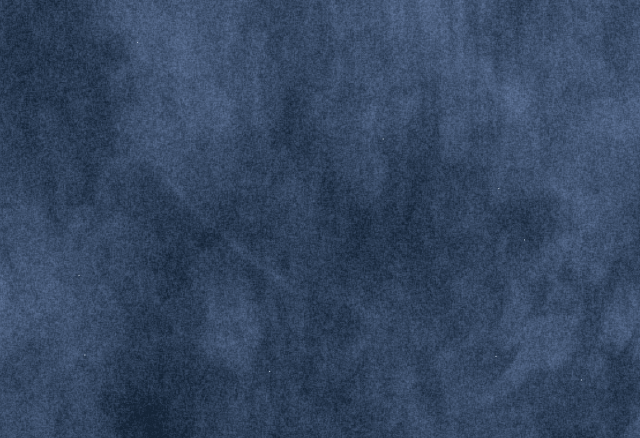
Write a Shadertoy shader that draws this texture.

```glsl
#define SHADOW_BLUE vec3(0.125, 0.190, 0.275)
#define SHEEN_BLUE  vec3(0.335, 0.415, 0.550)
#define BASE_TONE   0.405
#define MOTTLE      0.75
#define SCUFFS      0.42
#define EDGE_WARP   0.16
#define STROKES     0.30
#define STREAKS     0.36
#define GRAIN       0.74
#define THREADS     345.0
#define SPECK_SIZE  0.0028

float hash(vec2 cell) {
    vec3 q = fract(vec3(cell.xyx) * 0.1031);
    q += dot(q, q.yzx + 33.33);
    return fract((q.x + q.y) * q.z);
}

float noise(vec2 p) {
    vec2 cell = floor(p), f = fract(p);
    f = f * f * (3.0 - 2.0 * f);
    float low = mix(hash(cell), hash(cell + vec2(1, 0)), f.x);
    float high = mix(hash(cell + vec2(0, 1)), hash(cell + vec2(1, 1)), f.x);
    return mix(low, high, f.y);
}

float fbm(vec2 p) {
    float sum = 0.0, gain = 0.5;
    for (int i = 0; i < 6; i++) {
        sum += gain * noise(p);
        p = mat2(0.95, 0.31, -0.31, 0.95) * p * 2.03 + 17.3;
        gain *= 0.55;
    }
    return sum - 0.54;
}

float patchAt(vec2 p, vec2 center, vec2 radius) {
    vec2 d = (p - center) / radius;
    return exp(-dot(d, d));
}

// Broad areas where the pile lies towards or away from the light
float napAreas(vec2 p) {
    float light = patchAt(p, vec2(0.47, 0.84), vec2(0.35, 0.20))
                + patchAt(p, vec2(1.15, 0.72), vec2(0.22, 0.32))
                + 0.8 * patchAt(p, vec2(0.53, 0.20), vec2(0.05, 0.14))
                + patchAt(p, vec2(1.45, 0.65), vec2(0.07, 0.35))
                + 0.4 * patchAt(p, vec2(0.10, 0.50), vec2(0.15, 0.25))
                + 0.7 * patchAt(p, vec2(0.95, 0.20), vec2(0.14, 0.20));
    float dark = patchAt(p, vec2(0.63, 0.60), vec2(0.16, 0.24))
               + patchAt(p, vec2(0.72, 0.14), vec2(0.16, 0.24))
               + patchAt(p, vec2(0.40, 0.20), vec2(0.10, 0.30))
               + patchAt(p, vec2(0.05, 0.82), vec2(0.20, 0.22))
               + 0.7 * patchAt(p, vec2(0.98, 0.50), vec2(0.12, 0.16))
               + 0.7 * patchAt(p, vec2(0.05, 0.05), vec2(0.30, 0.15));
    return 0.20 * light - 0.24 * dark;
}

// Steep curved hand strokes with crisp rims in the lower right
float sweptStrokes(vec2 p) {
    vec2 d = p - vec2(0.72, 0.58);
    float r = length(d), angle = atan(d.y, d.x);
    float broad = noise(vec2(r * 19.0, angle * 5.0 + 4.0));
    float narrow = noise(vec2(r * 46.0, angle * 7.0 + 9.0));
    float bands = smoothstep(0.42, 0.68, 0.65 * broad + 0.35 * narrow) - 0.45;
    return bands * smoothstep(0.98, 1.25, p.x) * smoothstep(0.75, 0.40, p.y);
}

// Straight upright brush marks, strongest near the top right
float uprightStreaks(vec2 p) {
    float marks = noise(vec2(p.x * 38.0, p.y * 4.0))
                + 0.6 * noise(vec2(p.x * 100.0, p.y * 9.0)) - 0.8;
    return marks * (0.3 + 0.7 * patchAt(p, vec2(1.05, 0.95), vec2(0.2, 0.22)));
}

// Bent diagonal fold: a pale ridge with a dark lower side
float crease(vec2 p) {
    vec2 start = vec2(0.36, 0.64), along = normalize(vec2(0.34, -0.31));
    float t = dot(p - start, along) / 0.46;
    float side = dot(p - start, vec2(-along.y, along.x)) + 0.13 * t * (1.0 - t);
    float span = smoothstep(-0.05, 0.25, t) * smoothstep(1.1, 0.8, t);
    float ridge = exp(-pow(side / 0.011, 2.0));
    float hollow = exp(-pow((side + 0.035) / 0.03, 2.0));
    return span * (0.18 * ridge - 0.08 * hollow);
}

// Short crossing fibres of the woven ground
float weave(vec2 p) {
    float upright = noise(p * THREADS * vec2(1.0, 0.45));
    float level = noise(p * THREADS * vec2(0.45, 1.0) + 71.0);
    float fuzz = noise(p * THREADS * 1.1 + 133.0);
    return 0.40 * upright + 0.35 * level + 0.50 * fuzz - 0.625;
}

// Rare bits of pale lint
float lint(vec2 p) {
    vec2 cell = floor(p * 4.0);
    vec2 spot = 0.1 + 0.8 * vec2(hash(cell + 5.0), hash(cell + 29.0));
    float d = length(fract(p * 4.0) - spot) / 4.0;
    return step(0.65, hash(cell + 51.0)) * smoothstep(SPECK_SIZE, 0.0, d);
}

void mainImage(out vec4 fragColor, in vec2 fragCoord) {
    vec2 p = fragCoord / iResolution.y;
    vec2 warp = vec2(fbm(p * 7.0 + 3.0), fbm(p * 7.0 + 47.0));
    vec2 q = p + EDGE_WARP * warp;

    float tone = BASE_TONE + napAreas(q);
    tone += MOTTLE * fbm(q * vec2(6.0, 4.0) + 11.0);
    tone += SCUFFS * fbm(q * vec2(30.0, 20.0) + 83.0);
    tone += STROKES * sweptStrokes(p + 0.25 * EDGE_WARP * warp);
    tone += STREAKS * uprightStreaks(p + 0.08 * EDGE_WARP * warp);
    tone += crease(p + 0.2 * EDGE_WARP * warp);
    tone += GRAIN * weave(p);

    vec3 color = mix(SHADOW_BLUE, SHEEN_BLUE, clamp(tone, -0.2, 1.25));
    color = mix(color, vec3(0.70, 0.75, 0.80), 0.9 * lint(p));
    fragColor = vec4(color, 1.0);
}
```
